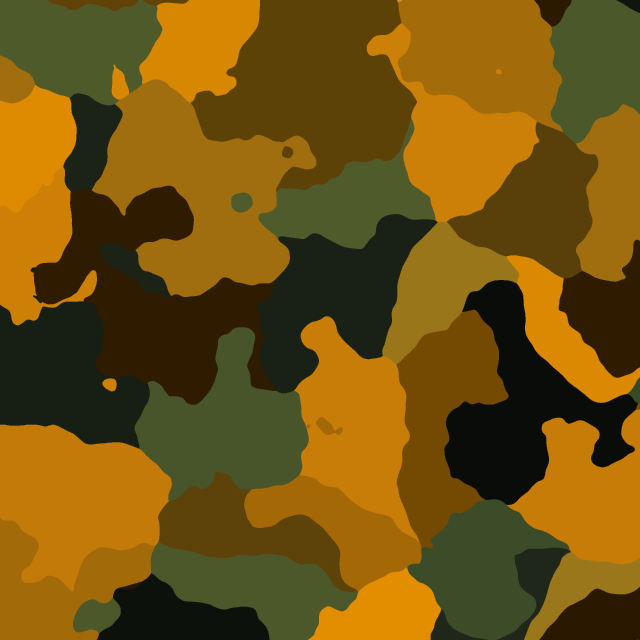
Reproduce this pattern procedurally as a three.js fragment shader.

```glsl
// Camouflage of flat, ragged-edged patches in orange, ochre, olive, green, brown and black.
varying vec2 vUv;

// Sine-free hash: two random values in 0..1
vec2 hash22(vec2 p) {
  vec3 q = fract(p.xyx * vec3(0.1031, 0.1030, 0.0973));
  q += dot(q, q.yzx + 33.33);
  return fract((q.xx + q.yz) * q.zy);
}

// Smooth value noise with two channels, centred on zero
vec2 noise2(vec2 p) {
  vec2 i = floor(p), f = p - i;
  f = f * f * f * (f * (f * 6.0 - 15.0) + 10.0);
  vec2 low = mix(hash22(i), hash22(i + vec2(1.0, 0.0)), f.x);
  vec2 high = mix(hash22(i + vec2(0.0, 1.0)), hash22(i + 1.0), f.x);
  return mix(low, high, f.y) - 0.5;
}

// Bends the plane: broad sweeps, then lobes and islands, then bumps and ripples
vec2 warp(vec2 p) {
  mat2 turn = mat2(0.8, 0.6, -0.6, 0.8);
  vec2 q = turn * p, r = turn * q;
  vec2 bent = p + 0.22 * noise2(p * 4.0 + 17.0);
  bent += 0.135 * noise2(q * 10.0 + 41.0);
  bent += 0.046 * noise2(r * 22.0 + 73.0);
  bent += 0.017 * noise2(turn * r * 46.0 + 29.0);
  return bent;
}

// Identity of the nearest scattered seed
vec2 nearestCell(vec2 p) {
  vec2 base = floor(p), best = base;
  float bestDist = 100.0;
  for (int y = -1; y <= 1; y++) {
    for (int x = -1; x <= 1; x++) {
      vec2 cell = base + vec2(float(x), float(y));
      vec2 d = cell + 0.08 + 0.84 * hash22(cell + 5.0) - p;
      float dist = dot(d, d);
      if (dist < bestDist) {
        bestDist = dist;
        best = cell;
      }
    }
  }
  return best;
}

// Six colour families, each a range between two tones; t picks by area share
vec3 palette(float t, float tone) {
  if (t < 0.25) return mix(vec3(0.90, 0.56, 0.00), vec3(0.75, 0.47, 0.04), tone);
  if (t < 0.45) return mix(vec3(0.33, 0.37, 0.17), vec3(0.16, 0.24, 0.15), tone);
  if (t < 0.64) return mix(vec3(0.66, 0.39, 0.00), vec3(0.60, 0.47, 0.11), tone);
  if (t < 0.79) return mix(vec3(0.01, 0.01, 0.01), vec3(0.13, 0.17, 0.11), tone);
  if (t < 0.92) return mix(vec3(0.49, 0.30, 0.00), vec3(0.34, 0.25, 0.04), tone);
  return mix(vec3(0.21, 0.12, 0.00), vec3(0.15, 0.09, 0.00), tone);
}

vec3 camouflage(vec2 uv) {
  vec2 cell = nearestCell(warp(uv) * vec2(5.0, 6.4) + 20.0);
  // An even lattice sequence keeps the colour shares steady
  float t = fract(dot(cell, vec2(0.7549, 0.5698)) + 0.05 * hash22(cell).x);
  return palette(t, hash22(cell + 91.0).y);
}

void main() {
  // Average a 3 x 3 group of samples for smooth edges
  vec3 sum = vec3(0.0);
  for (int j = -1; j <= 1; j++) {
    for (int i = -1; i <= 1; i++) {
      sum += camouflage(vUv + vec2(float(i), float(j)) * 0.0006);
    }
  }
  gl_FragColor = vec4(sum / 9.0, 1.0);
}
```
